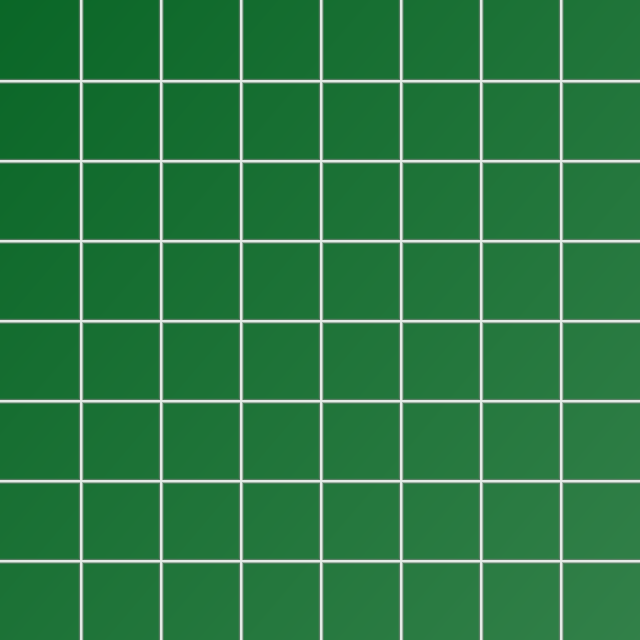
Give the GLSL for this pattern, as a WebGL 1 fragment shader.

```glsl
precision highp float;
// A green board ruled into eight by eight squares by thin pale lines.
// A diagonal gradient fills the board; each line is a distance to the nearest
// interior division, drawn as a soft grey rim under a bright core.

uniform vec2 u_resolution;

const float CELLS = 8.0;
const float LINE_SHIFT = 1.0 / 512.0;  // lines sit just right of and below each division
const float CORE_HALF = 1.0 / 512.0;
const float RIM_HALF = 2.0 / 512.0;

const vec3 DEEP_GREEN = vec3(0.040, 0.402, 0.153);
const vec3 PALE_GREEN = vec3(0.195, 0.502, 0.285);
const vec3 RIM_GREY = vec3(0.51);
const vec3 CORE_WHITE = vec3(0.96);

// Diagonal shade, deepest at the upper left.
vec3 boardColor(vec2 p) {
  return mix(DEEP_GREEN, PALE_GREEN, dot(p, vec2(0.54, 0.46)));
}

// Distance to the nearest interior line; the outer border stays unruled.
float gridDistance(vec2 p, float cells, float shift) {
  vec2 q = p - shift;
  vec2 index = clamp(floor(q * cells + 0.5), 1.0, cells - 1.0);
  vec2 d = abs(q - index / cells);
  return min(d.x, d.y);
}

// Antialiased coverage of a stroke.
float stroke(float d, float halfWidth, float pixel) {
  return clamp((halfWidth - d) / pixel + 0.5, 0.0, 1.0);
}

void main() {
  vec2 p = gl_FragCoord.xy / u_resolution;
  p.y = 1.0 - p.y;  // measure downward from the top edge
  float pixel = 1.0 / min(u_resolution.x, u_resolution.y);

  float d = gridDistance(p, CELLS, LINE_SHIFT);
  float rim = stroke(d, RIM_HALF, pixel);
  float core = stroke(d, CORE_HALF, pixel);

  vec3 board = boardColor(p);
  vec3 color = mix(board, mix(board, RIM_GREY, 0.57), rim);
  color = mix(color, mix(board, CORE_WHITE, 0.92), core);
  gl_FragColor = vec4(color, 1.0);
}
```
